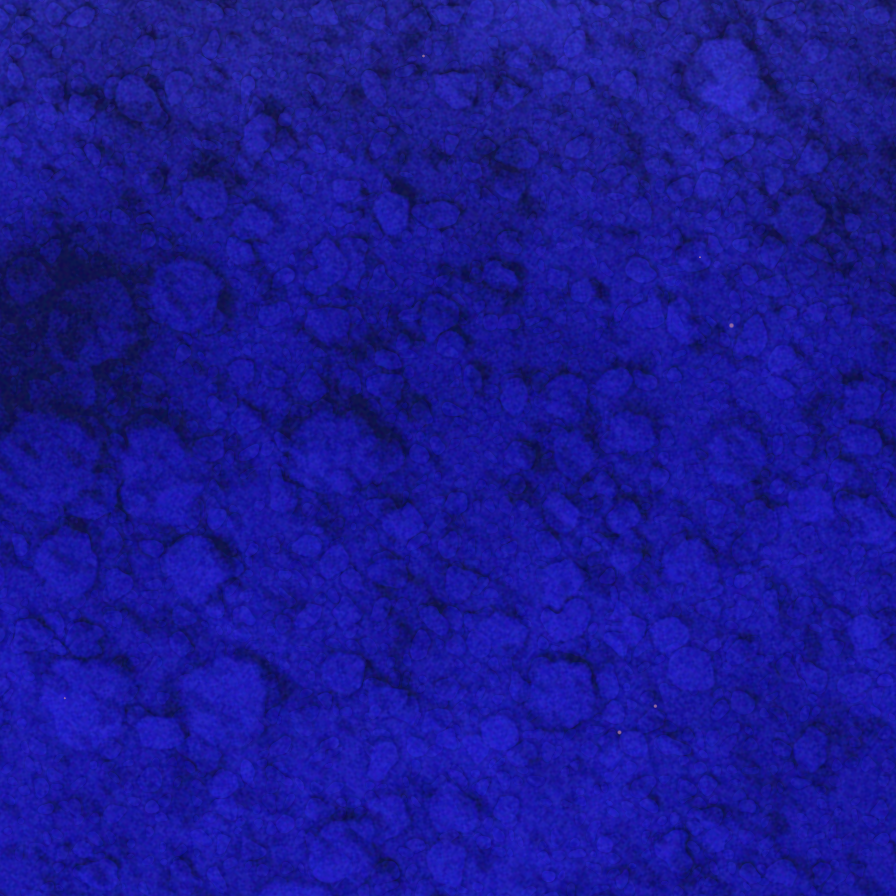
Write a Shadertoy shader that draws this texture.

```glsl
// Loose ultramarine pigment powder: clods and crumbs scattered over a rough bed.
// Four layers of jittered domes carry soft contact shadows; pits, broad patches
// and fine grain are added, then the tone is coloured by a blue ramp with haze.

const vec3 SHADOW_BLUE = vec3(0.060, 0.070, 0.310);
const vec3 BODY_BLUE   = vec3(0.085, 0.077, 0.570);
const vec3 BRIGHT_BLUE = vec3(0.135, 0.120, 0.760);
const vec3 HAZE_BLUE   = vec3(0.160, 0.160, 0.600);
const vec3 SPECK_PINK  = vec3(0.700, 0.500, 0.650);
const vec2 LIGHT_DIR   = vec2(-0.55, -0.83);
// Dome layers, from large clods to small crumbs
const vec4 CELLS      = vec4(7.0, 15.0, 27.0, 52.0);
const vec4 DENSITY    = vec4(0.62, 0.62, 0.62, 0.65);
const vec4 CLUSTERING = vec4(1.0, 0.80, 0.45, 0.0);
const vec4 COVER_TONE = vec4(0.13, 0.12, 0.10, 0.07);
const vec4 SHADE_TONE = vec4(0.30, 0.26, 0.20, 0.12);
const float SLOPE_STEP = 0.0055;   // distance used to measure the slope
const float RELIEF = 0.13;         // strength of directional light
const float PITS = 0.34;           // darkness of the slanted pits
const float GRAIN = 0.34;          // strength of fine powder grain
const int SPECKS = 6;

vec2 hash2(vec2 p) {
    vec3 q = fract(p.xyx * vec3(0.1031, 0.1030, 0.0973));
    q += dot(q, q.yzx + 33.33);
    return fract((q.xx + q.yz) * q.zy);
}

vec4 hash4(vec2 p) {
    vec4 q = fract(p.xyxy * vec4(0.1031, 0.1030, 0.0973, 0.1099));
    q += dot(q, q.wzxy + 33.33);
    return fract((q.xxyz + q.yzzw) * q.zywx);
}

// Two independent channels of value noise
vec2 noise(vec2 p) {
    vec2 cell = floor(p), f = p - cell;
    f = f * f * (3.0 - 2.0 * f);
    return mix(mix(hash2(cell), hash2(cell + vec2(1, 0)), f.x),
               mix(hash2(cell + vec2(0, 1)), hash2(cell + vec2(1, 1)), f.x), f.y);
}

// Soft blob of influence around a centre
float blob(vec2 p, vec2 centre, vec2 size) {
    vec2 d = (p - centre) / size;
    float k = 1.0 / (1.0 + dot(d, d));
    return k * k;
}

// One layer of domes: height, contact shadow and coverage.
// Jitter plus shadow reach stays within one cell, so four cells are enough.
vec3 lumps(vec2 p, float cells, float density, float clustering) {
    vec2 q = p * cells, base = floor(q - 0.5);
    vec3 top = vec3(0.0);
    for (int i = 0; i < 4; i++) {
        vec2 id = base + vec2(i & 1, i >> 1);
        vec4 rnd = hash4(id + cells * 3.0);
        if (rnd.w > density) continue;
        vec2 centre = id + 0.25 + 0.5 * rnd.xy;
        float cluster = blob(centre / cells, vec2(0.38, 0.42), vec2(0.60, 0.45));
        if (rnd.w > density * mix(1.0, cluster, clustering)) continue;
        float radius = mix(0.24, 0.45, rnd.z);
        vec2 d = (q - centre) / radius;
        float dome = max(1.0 - dot(d, d), 0.0);
        float shade = 1.0 - smoothstep(0.80, 1.45, length(d + 0.16 * LIGHT_DIR));
        top = max(top, vec3(0.6 * radius * dome / cells, shade, smoothstep(0.0, 0.35, dome)));
    }
    return top;
}

// Height in x, tone of lumps and their shadows in y
vec2 surface(vec2 p) {
    vec2 ragged = noise(p * 34.0);
    vec2 fine = noise(p * 85.0 + 9.0);
    vec2 q = p + 0.016 * (ragged - 0.5) + 0.007 * (fine - 0.5);
    vec2 result = vec2(0.010 * ragged.x + 0.005 * fine.x, 0.0);
    float bare = 1.0;   // share not hidden under larger lumps
    for (int i = 0; i < 4; i++) {
        vec3 layer = lumps(q, CELLS[i], DENSITY[i], CLUSTERING[i]);
        float tone = COVER_TONE[i] * layer.z - SHADE_TONE[i] * layer.y * (1.0 - layer.z);
        result += bare * vec2(layer.x, tone);
        bare *= 1.0 - 0.65 * layer.z;
    }
    return result;
}

// Broad uneven illumination over the canvas
float ambience(vec2 p) {
    float a = 0.58 + 0.17 * smoothstep(0.55, 0.0, p.y);
    a -= 0.13 * blob(p, vec2(0.35, 0.70), vec2(0.70, 0.20));
    a -= 0.36 * blob(p, vec2(0.02, 0.62), vec2(0.26, 0.20));
    a -= 0.30 * blob(p, vec2(1.02, 0.97), vec2(0.18, 0.20));
    return a - 0.18 * blob(p, vec2(0.92, 0.17), vec2(0.26, 0.14));
}

void mainImage(out vec4 fragColor, in vec2 fragCoord) {
    vec2 p = fragCoord / iResolution.y;
    vec2 turned = mat2(0.8, 0.6, -0.6, 0.8) * p;
    vec2 slanted = vec2(p.x + p.y, p.x - p.y) * 0.7071;

    // Lumps with a soft directional light
    vec2 here = surface(p);
    float slope = (here.x - surface(p + LIGHT_DIR * SLOPE_STEP).x) / SLOPE_STEP;
    float tone = ambience(p) + here.y + RELIEF * slope / (1.0 + abs(slope));

    // Broad patches and slanted pits
    vec2 patches = noise(turned * 6.0 + 2.0) - 0.5;
    tone += 0.26 * patches.x + 0.22 * (noise(turned * 15.0 + 7.0).x - 0.5);
    float pit = 0.65 * noise(slanted * vec2(64.0, 34.0) + 40.0).x
              + 0.35 * noise(slanted * vec2(120.0, 75.0) + 80.0).x;
    tone -= PITS * (smoothstep(0.45, 0.85, pit) - 0.22);

    // Fine grain and colour mottling
    vec2 tint = noise(turned * 290.0 + 63.0) - 0.5;
    float grain = 0.7 * noise(turned * 340.0).x + 0.3 * noise(turned * 180.0 + 31.0).x - 0.5;
    tone = clamp(tone + GRAIN * grain, 0.0, 1.1);
    vec3 color = mix(SHADOW_BLUE, BODY_BLUE, min(tone * 2.0, 1.0));
    color = mix(color, BRIGHT_BLUE, max(tone * 2.0 - 1.0, 0.0));

    // Greyer haze over the far edge
    float haze = smoothstep(0.55, 1.05, p.y + 0.1 * patches.y);
    color = mix(color, HAZE_BLUE * (0.50 + 0.9 * tone), 0.75 * haze);
    color.rg += 0.055 * tint + 0.03 * grain;

    // A few pale stray specks
    for (int i = 0; i < SPECKS; i++) {
        vec4 rnd = hash4(vec2(float(i) * 3.7 + 1.0, 8.3));
        float radius = mix(0.0012, 0.0034, rnd.z);
        float cover = 1.0 - smoothstep(0.4, 1.3, length(p - rnd.xy) / radius);
        color = mix(color, SPECK_PINK, 0.75 * cover);
    }
    fragColor = vec4(max(color, 0.0), 1.0);
}
```
